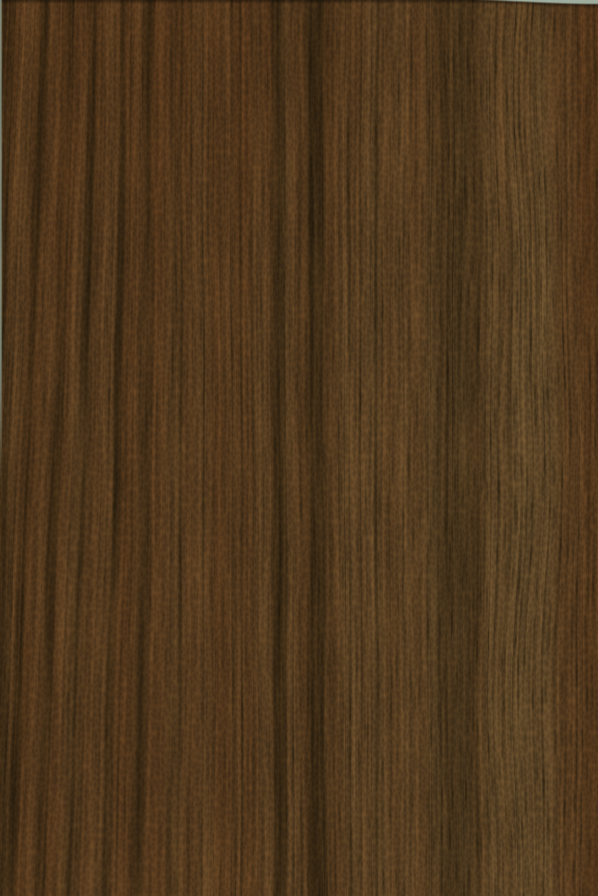
Reproduce this texture procedurally as a WebGL 1 fragment shader.

```glsl
precision highp float;
// Dark walnut veneer: upright stripes over a rust-to-gold ground.
// Jittered stripes and stranded bands follow a sine-warped grain coordinate;
// stretched cellular noise adds fibres, pores and fine speckle.

uniform vec2 u_resolution;

#define RUST  vec3(0.338, 0.218, 0.108)
#define GOLD  vec3(0.385, 0.290, 0.165)
#define DARK  vec3(0.165, 0.120, 0.052)
#define PAPER vec3(0.62, 0.68, 0.62)
#define LEAN 0.055
#define STRIPE_PERIOD 0.046
#define PIN_PERIOD 0.0165
#define FIBRE_SCALE vec2(125.0, 6.0)
#define PORE_SCALE vec2(85.0, 13.0)
#define SPECKLE_SCALE vec2(175.0, 165.0)
#define FIBRE_CONTRAST 0.30
#define SPECKLE_CONTRAST 0.25

vec2 hash2(vec2 p) {
  vec2 k = vec2(dot(p, vec2(127.1, 311.7)), dot(p, vec2(269.5, 183.3)));
  return fract(sin(k) * 43758.5);
}

// Distance to the nearest scattered point, about 0.5 on average
float cellular(vec2 p) {
  vec2 cell = floor(p), f = fract(p);
  float nearest = 4.0;
  for (int j = -1; j <= 1; j++) {
    for (int i = -1; i <= 1; i++) {
      vec2 o = vec2(float(i), float(j));
      vec2 d = o + hash2(cell + o) - f;
      nearest = min(nearest, dot(d, d));
    }
  }
  return sqrt(nearest);
}

// Repeated dark lines with random place, width and strength
float stripes(float x, float y, float period, float seed) {
  float id = floor(x / period);
  vec2 a = hash2(vec2(id, seed)), b = hash2(vec2(id, seed + 7.0));
  float d = abs(fract(x / period) - 0.5 - 0.3 * (a.x - 0.5));
  float width = mix(0.14, 0.34, a.y);
  float fade = 0.75 + 0.25 * sin(y * 7.0 + 6.28 * b.y);
  return mix(0.25, 1.0, b.x) * fade * (1.0 - smoothstep(0.2 * width, width, d));
}

float band(float x, float centre, float width) {
  float d = (x - centre) / width;
  return exp(-d * d * d * d);
}

// Grain coordinate: leaning at the left, wavy at the right
float grainX(vec2 p) {
  float lean = LEAN * (1.0 - p.y) * (1.0 - smoothstep(0.0, 0.38, p.x));
  float sway = 0.0015 * sin(p.y * 5.0 + p.x * 8.0) + 0.0008 * sin(p.y * 17.0 + p.x * 21.0);
  float figure = smoothstep(0.78, 0.88, p.x) * (1.0 - smoothstep(0.90, 1.0, p.x));
  float wave = sin(p.y * 9.0 + p.x * 7.0) + 0.5 * sin(p.y * 19.0 - p.x * 11.0);
  return p.x + lean + sway + 0.006 * figure * wave;
}

void main() {
  vec2 p = gl_FragCoord.xy / u_resolution;
  float x = grainX(p);

  // Ground: rust at left and top, gold towards the right
  float tone = 0.28 + 0.45 * smoothstep(0.30, 0.80, x) - 0.25 * smoothstep(0.55, 1.0, p.y)
             + 0.25 * band(x, 0.86, 0.05) - 0.45 * smoothstep(0.91, 0.98, x)
             + 0.10 * sin(x * 43.0 + sin(p.y * 4.0)) + 0.10 * sin(x * 131.0 + p.y * 2.0);
  vec3 colour = mix(RUST, GOLD, clamp(tone, 0.0, 1.0));

  // Noise layers along the grain
  float fibre = cellular(vec2(x, p.y) * FIBRE_SCALE) - 0.5;
  float speckle = cellular(vec2(x, p.y) * SPECKLE_SCALE) - 0.5;
  float pore = 1.0 - smoothstep(0.06, 0.28, cellular(vec2(x, p.y) * PORE_SCALE + 31.0));
  float strand = stripes(x, p.y, 0.55 * PIN_PERIOD, 23.0);

  // Dark figure: leaning stripes, a central pair and a broad band
  float leftArea = 1.0 - smoothstep(0.27, 0.32, x);
  float shade = 0.66 * leftArea * stripes(x, p.y, STRIPE_PERIOD, 3.0);
  for (int i = 0; i < 2; i++) {
    float k = float(i);
    float strength = 0.54 + 0.08 * sin(p.y * 6.0 + 2.0 * k);
    shade = max(shade, strength * band(x, 0.467 + 0.062 * k, 0.012 + 0.006 * k));
  }
  shade = max(shade, 0.36 * band(x, 0.765, 0.045));
  shade = max(shade, 0.45 * band(x, 0.630, 0.0035));
  shade = max(shade, 0.50 * (1.0 - smoothstep(0.0, 0.03, p.x)));

  // Fine dark lines: pin stripes, strands and short pores
  float fine = 0.34 * stripes(x, p.y, PIN_PERIOD, 11.0) + 0.30 * strand;
  fine += 0.30 * pore * (0.5 + 0.5 * smoothstep(0.3, 0.9, x));
  shade += fine * (1.0 - 0.4 * shade);
  shade *= 1.0 - 0.3 * fibre;
  colour = mix(colour, DARK, clamp(shade, 0.0, 1.0));
  colour *= 1.02 + FIBRE_CONTRAST * fibre + SPECKLE_CONTRAST * speckle;

  // Pale slivers beyond the sheet, with a dark rim along the top
  float topEdge = 1.0 - 0.005 * smoothstep(0.76, 1.0, p.x);
  colour *= 1.0 - 0.35 * smoothstep(topEdge - 0.005, topEdge, p.y);
  float above = smoothstep(topEdge - 0.001, topEdge + 0.002, p.y) * smoothstep(0.78, 0.86, p.x);
  float beside = (1.0 - smoothstep(0.001, 0.005, p.x)) * smoothstep(0.44, 0.60, p.y);
  colour = mix(colour, PAPER, max(above, 0.7 * beside));

  gl_FragColor = vec4(colour, 1.0);
}
```
